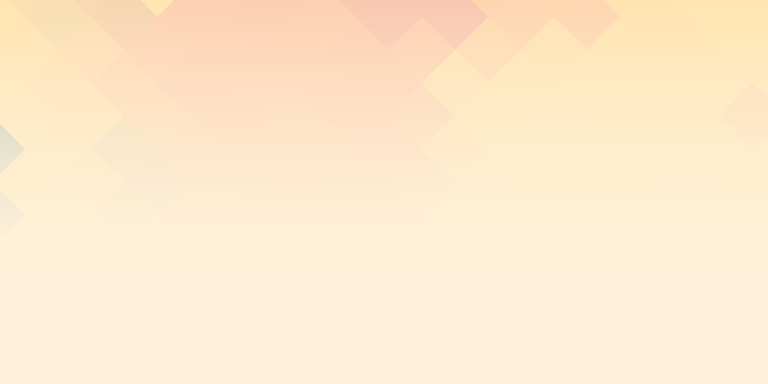
This background is drawn by a WebGL 1 fragment shader. Its source:

```glsl
precision highp float;
// Pastel mosaic of diamonds that fades downward into plain cream.
// Each diamond takes one tint from a soft field evaluated at its centre:
// a peach band, a few elliptical accents and a little hashed variation.

uniform vec2 u_resolution;

// Colours
const vec3 CREAM  = vec3(1.000, 0.946, 0.851);
const vec3 YELLOW = vec3(1.000, 0.898, 0.690);
const vec3 PEACH  = vec3(0.988, 0.796, 0.690);
const vec3 PINK   = vec3(0.976, 0.780, 0.694);
const vec3 GREY   = vec3(0.720, 0.765, 0.705);

// Layout, in canvas heights measured from the top left
const float HALF_CELL = 0.0861;
const vec2  GRID_ORIGIN = vec2(-0.0208, 0.0436);
const float FADE_END = 0.70;
const float FADE_POWER = 1.4;

// Tint field
const float BAND_WARMTH = 0.85;
const float TONGUE_WARMTH = 0.55;
const float PATCH_WARMTH = 0.42;
const float JITTER = 0.12;
const float SAMPLES = 3.0;

float hash(vec2 p) {
    return fract(sin(dot(p, vec2(127.1, 311.7))) * 43758.5453);
}

// Soft elliptical accent, in half-cell units
float spot(vec2 cell, vec2 center, vec2 radii) {
    return 1.0 - smoothstep(0.9, 1.15, length((cell - center) / radii));
}

// Centre of the diamond that contains grid point g
vec2 diamondCenter(vec2 g) {
    vec2 id = floor(0.5 * vec2(g.x + g.y, g.x - g.y) + 0.5);
    return vec2(id.x + id.y, id.x - id.y);
}

vec3 cellTint(vec2 cell) {
    // Peach band, reaching further right in the top rows
    float rightEdge = cell.y < 1.5 ? 15.0 : 13.6;
    float band = smoothstep(0.0, 6.5, cell.x - 0.2 * max(cell.y, 0.0))
               * (1.0 - smoothstep(rightEdge - 1.0, rightEdge + 1.0, cell.x));
    float warmth = BAND_WARMTH * band;

    // Warm accents on the right, and one bright gap at the top left
    float patches = spot(cell, vec2(23.0, 3.0), vec2(1.2))
                  + spot(cell, vec2(17.0, 7.0), vec2(1.0));
    warmth = max(warmth, TONGUE_WARMTH * spot(cell, vec2(16.5, -0.3), vec2(2.1, 1.2)));
    warmth = max(warmth, PATCH_WARMTH * patches);
    warmth *= 1.0 - spot(cell, vec2(5.0, -1.0), vec2(0.8));
    warmth += JITTER * (hash(cell) - 0.5);

    // Pink crest and cool grey accents
    float pink = spot(cell, vec2(12.7, -0.5), vec2(2.0, 1.2));
    float grey = spot(cell, vec2(0.0, 5.0), vec2(0.8, 1.1))
               + 0.22 * spot(cell, vec2(4.4, 5.0), vec2(1.0, 1.2))
               + 0.09 * spot(cell, vec2(2.6, -0.4), vec2(2.0, 1.0));

    vec3 tint = mix(YELLOW, PEACH, clamp(warmth, 0.0, 1.0));
    tint = mix(tint, PINK, pink);
    return mix(tint, GREY, grey);
}

vec3 mosaic(vec2 pixel) {
    vec2 p = vec2(pixel.x, u_resolution.y - pixel.y) / u_resolution.y;
    vec2 cell = diamondCenter((p - GRID_ORIGIN) / HALF_CELL);
    float strength = pow(clamp(1.0 - p.y / FADE_END, 0.0, 1.0), FADE_POWER);
    return mix(CREAM, cellTint(cell), strength);
}

void main() {
    // Average a small grid of samples to smooth the diamond edges
    vec3 color = vec3(0.0);
    for (float i = 0.0; i < SAMPLES; i++) {
        for (float j = 0.0; j < SAMPLES; j++) {
            vec2 offset = (vec2(i, j) + 0.5) / SAMPLES - 0.5;
            color += mosaic(gl_FragCoord.xy + offset);
        }
    }
    gl_FragColor = vec4(color / (SAMPLES * SAMPLES), 1.0);
}
```
